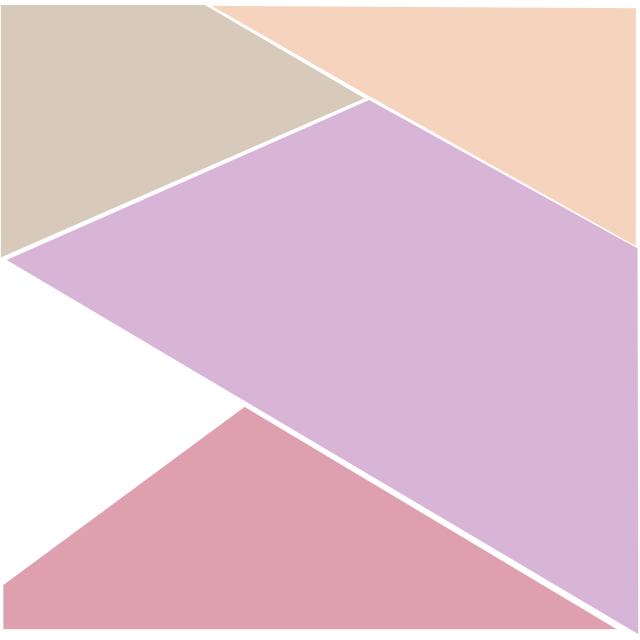
Reproduce this background procedurally as a Shadertoy shader.

```glsl
// Four flat pastel panels on white, separated by thin diagonal gaps.
// Each panel is a convex quad, measured as the largest of its four
// half-plane distances and blended over the paper with a soft edge.

const vec3 PAPER = vec3(1.0);
const vec3 TAN   = vec3(0.843, 0.792, 0.729);
const vec3 PEACH = vec3(0.961, 0.827, 0.741);
const vec3 LILAC = vec3(0.847, 0.710, 0.843);
const vec3 ROSE  = vec3(0.870, 0.622, 0.687);

// Signed distance to the line a-b, positive on its left side
float leftOfEdge(vec2 p, vec2 a, vec2 b) {
    vec2 along = normalize(b - a);
    return dot(p - a, vec2(-along.y, along.x));
}

// Convex quad with clockwise corners, negative inside
float quadDistance(vec2 p, vec2 a, vec2 b, vec2 c, vec2 d) {
    return max(max(leftOfEdge(p, a, b), leftOfEdge(p, b, c)),
               max(leftOfEdge(p, c, d), leftOfEdge(p, d, a)));
}

// Lay a coloured panel over the base, smoothed across one pixel
vec3 paint(vec3 base, vec3 panel, float dist, float pixel) {
    return mix(base, panel, clamp(0.5 - dist / pixel, 0.0, 1.0));
}

void mainImage(out vec4 fragColor, in vec2 fragCoord) {
    vec2 p = fragCoord / iResolution.xy;
    float pixel = 1.0 / min(iResolution.x, iResolution.y);

    // Upper panels
    float tanPanel = quadDistance(p, vec2(0.0013, 0.9922), vec2(0.3203, 0.9922),
                                     vec2(0.5695, 0.8464), vec2(0.0013, 0.5977));
    float peachPanel = quadDistance(p, vec2(0.3307, 0.9909), vec2(0.9935, 0.9872),
                                       vec2(0.9935, 0.6155), vec2(0.5781, 0.8490));

    // Broad central band and the lower wedge
    float lilacPanel = quadDistance(p, vec2(0.0104, 0.5938), vec2(0.5768, 0.8438),
                                       vec2(0.9961, 0.6120), vec2(0.9974, 0.0091));
    float rosePanel = quadDistance(p, vec2(0.0052, 0.0859), vec2(0.3822, 0.3642),
                                      vec2(0.9635, 0.0169), vec2(0.0052, 0.0169));

    vec3 color = PAPER;
    color = paint(color, TAN, tanPanel, pixel);
    color = paint(color, PEACH, peachPanel, pixel);
    color = paint(color, LILAC, lilacPanel, pixel);
    color = paint(color, ROSE, rosePanel, pixel);
    fragColor = vec4(color, 1.0);
}
```
